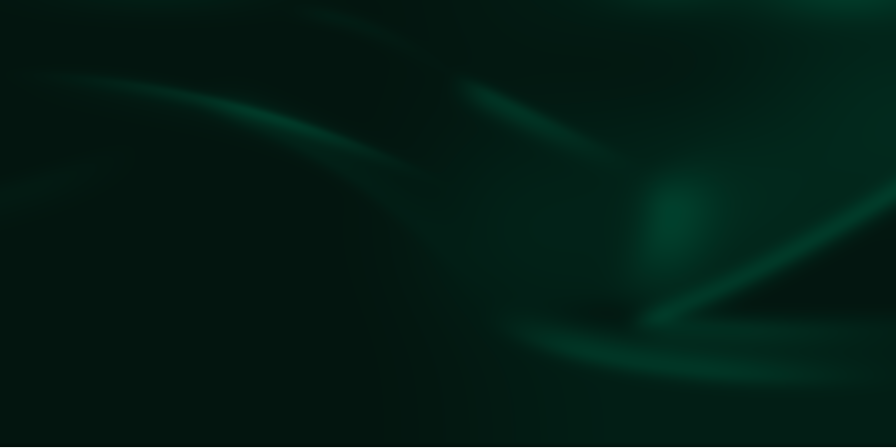
A WebGL 1 fragment shader for this background:

```glsl
precision highp float;
// Dark emerald silk: soft folds catching light on a nearly black green cloth.
// Each fold is a quadratic curve with its own softness on either side;
// broad Gaussian glows and shadows shape the cloth between the folds.

uniform vec2 u_resolution;

const vec3 NIGHT = vec3(0.011, 0.082, 0.058);
const vec3 SHEEN = vec3(0.000, 0.280, 0.194);
const vec3 HEM = vec3(0.92, 0.94, 0.93);
const float BODY_LIGHT = 0.18;    // level of the lit cloth on the right
const float HEM_HEIGHT = 0.0022;  // pale line along the lower border
const float HEM_SHADE = 0.014;    // dark band just above it
const int SEGMENTS = 20;

vec2 curvePoint(vec2 a, vec2 b, vec2 c, float t) {
  return mix(mix(a, b, t), mix(b, c, t), t);
}

// Signed distance to a curve (positive on its left) and position along it.
vec2 curveDistance(vec2 p, vec2 a, vec2 b, vec2 c) {
  float best = 1e3;
  vec2 result = vec2(0.0);
  vec2 start = a;
  for (int i = 0; i < SEGMENTS; i++) {
    float t = float(i + 1) / float(SEGMENTS);
    vec2 end = curvePoint(a, b, c, t);
    vec2 along = end - start;
    vec2 toP = p - start;
    float h = clamp(dot(toP, along) / dot(along, along), 0.0, 1.0);
    float d = length(toP - along * h);
    if (d < best) {
      best = d;
      float side = along.x * toP.y - along.y * toP.x;
      result = vec2(side < 0.0 ? -d : d, (float(i) + h) / float(SEGMENTS));
    }
    start = end;
  }
  return result;
}

// Light across a fold; softness holds the left and right widths,
// and reach the positions where it is fully lit and where it starts to fade.
float ridge(vec2 curve, vec2 softness, vec2 reach) {
  float d = curve.x / (curve.x > 0.0 ? softness.x : softness.y);
  float lit = smoothstep(0.0, reach.x, curve.y) * (1.0 - smoothstep(reach.y, 1.0, curve.y));
  return exp(-d * d) * lit;
}

float glow(vec2 p, vec2 center, vec2 radius) {
  vec2 q = (p - center) / radius;
  return exp(-dot(q, q));
}

// Broad tones of the cloth.
float clothLight(vec2 p) {
  float light = BODY_LIGHT * smoothstep(0.75, 1.45, p.x);
  light += 0.13 * glow(p, vec2(1.14, 0.49), vec2(0.24, 0.20));
  light += 0.22 * glow(p, vec2(2.02, 0.72), vec2(0.30, 0.24));
  light += 0.18 * glow(p, vec2(1.63, 0.54), vec2(0.22, 0.17));
  light += 0.52 * glow(p, vec2(1.89, 1.02), vec2(0.20, 0.065));
  light += 0.28 * glow(p, vec2(1.49, 1.02), vec2(0.14, 0.05));
  light += 0.20 * glow(p, vec2(0.36, 1.02), vec2(0.25, 0.05));
  light -= 0.11 * glow(p, vec2(1.42, 0.85), vec2(0.30, 0.13));
  light -= 0.12 * glow(p, vec2(1.36, 0.30), vec2(0.11, 0.035));
  return light;
}

// Folds on the left: the long arc, its lower strand and a faint crease.
float leftFolds(vec2 p) {
  vec2 arc = curveDistance(p, vec2(-0.04, 0.835), vec2(0.50, 0.835), vec2(1.03, 0.57));
  vec2 strand = curveDistance(p, vec2(0.42, 0.775), vec2(0.85, 0.66), vec2(1.12, 0.28));
  vec2 crease = curveDistance(p, vec2(-0.08, 0.54), vec2(0.16, 0.60), vec2(0.36, 0.69));
  return 0.50 * ridge(arc, vec2(0.012, 0.020), vec2(0.72, 0.58))
       + 0.12 * ridge(arc, vec2(0.025, 0.055), vec2(0.4, 0.6))
       + 0.18 * ridge(strand, vec2(0.055, 0.022), vec2(0.16, 0.3))
       + 0.10 * ridge(crease, vec2(0.03, 0.05), vec2(0.1, 0.3));
}

// Folds on the right: the upper crest, the bright hollow and the lower sweep.
float rightFolds(vec2 p) {
  vec2 crestTail = curveDistance(p, vec2(0.62, 0.975), vec2(0.83, 0.98), vec2(1.05, 0.80));
  vec2 crest = curveDistance(p, vec2(0.99, 0.835), vec2(1.19, 0.735), vec2(1.47, 0.60));
  vec2 hollow = curveDistance(p, vec2(1.47, 0.66), vec2(1.56, 0.47), vec2(1.35, 0.30));
  vec2 sweep = curveDistance(p, vec2(1.06, 0.31), vec2(1.35, 0.135), vec2(2.10, 0.165));
  return 0.14 * ridge(crestTail, vec2(0.018, 0.022), vec2(0.3, 0.3))
       + 0.50 * ridge(crest, vec2(0.020, 0.036), vec2(0.27, 0.32))
       + 0.52 * ridge(hollow, vec2(0.10, 0.065), vec2(0.36, 0.42))
       + 0.46 * ridge(sweep, vec2(0.045, 0.028), vec2(0.35, 0.58));
}

void main() {
  vec2 uv = gl_FragCoord.xy / u_resolution;
  vec2 p = uv * vec2(2.0, 1.0);
  float light = clothLight(p);

  // Dark pocket between the diagonal fold and the ledge beneath it.
  vec2 diagonal = curveDistance(p, vec2(1.38, 0.265), vec2(1.64, 0.345), vec2(2.06, 0.61));
  vec2 ledge = curveDistance(p, vec2(1.40, 0.285), vec2(1.65, 0.25), vec2(2.10, 0.26));
  float pocket = smoothstep(0.0, 0.07, -diagonal.x)
               * smoothstep(0.26, 0.33, p.y) * smoothstep(1.48, 1.68, p.x);
  light *= 1.0 - 0.88 * pocket;

  light += leftFolds(p) + rightFolds(p);
  light += 0.42 * ridge(diagonal, vec2(0.028, 0.024), vec2(0.20, 0.97));
  light += 0.28 * ridge(ledge, vec2(0.028, 0.04), vec2(0.2, 0.4));
  vec3 color = mix(NIGHT, SHEEN, clamp(light, 0.0, 1.0));

  // Lower border, smoothed by how much of each pixel row it covers.
  color *= mix(0.7, 1.0, smoothstep(HEM_HEIGHT, HEM_SHADE, uv.y));
  float cover = clamp(HEM_HEIGHT * u_resolution.y - gl_FragCoord.y + 0.5, 0.0, 1.0);
  color = mix(color, HEM, cover);
  gl_FragColor = vec4(color, 1.0);
}
```
